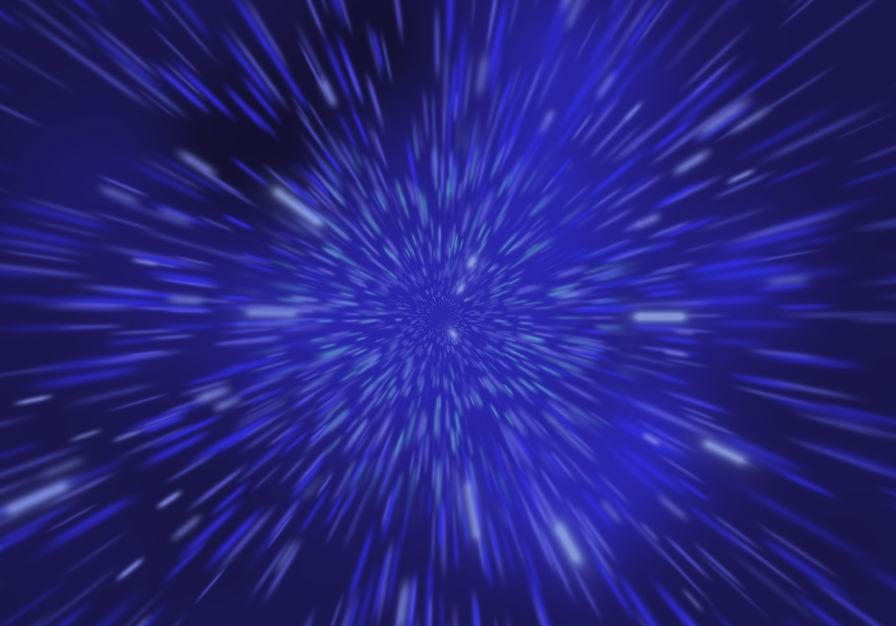
Reproduce this background procedurally as a WebGL 1 fragment shader.

```glsl
precision highp float;
// A burst of light streaks flying out of a glowing blue centre, over dark haze.
// Streaks live in hashed polar cells (angular lanes by log-radius bands);
// soft gaussian clouds tint the haze and a few radial flares add accents.

uniform vec2 u_resolution;

const float TAU = 6.2831853;
const vec2 CENTER = vec2(0.492, 0.494);
const vec3 NIGHT = vec3(0.095, 0.08, 0.25);
const vec3 BLUE = vec3(0.165, 0.145, 0.68);
const vec3 VIVID = vec3(0.19, 0.17, 0.86);
const vec3 LAVENDER = vec3(0.40, 0.41, 0.86);
const vec3 CYAN = vec3(0.34, 0.64, 0.77);
const vec3 PALE = vec3(0.56, 0.65, 0.88);

// Sine-free hash, 0 to 1
float hash(vec2 p) {
  vec3 q = fract(vec3(p.xyx) * 0.1031);
  q += dot(q, q.yzx + 33.33);
  return fract((q.x + q.y) * q.z);
}

float noise(vec2 p) {
  vec2 i = floor(p), f = fract(p);
  f = f * f * (3.0 - 2.0 * f);
  vec2 e = vec2(1.0, 0.0);
  return mix(mix(hash(i), hash(i + e.xy), f.x),
             mix(hash(i + e.yx), hash(i + e.xx), f.x), f.y);
}

float cloud(vec2 p, vec2 c, float radius) {
  vec2 d = (p - c) / radius;
  return exp(-dot(d, d));
}

// One layer of radial dashes, at most one per polar cell
float streaks(vec2 p, float lanes, float bands, float width, float density, float seed) {
  float r = max(length(p), 0.001);
  float turn = (atan(p.y, p.x + 0.00001) / TAU + 0.5) * lanes;
  float lane = floor(turn);
  float along = log(r) * bands + 17.0 * hash(vec2(lane, seed));
  vec2 cell = vec2(lane, floor(along) + seed * 31.0);
  float size = hash(cell + 57.3);
  float pitch = TAU * r / lanes;
  float offset = (fract(turn) - 0.5 - 0.3 * (hash(cell + 11.7) - 0.5)) * pitch;
  float w = min(width * (0.6 + 0.8 * size), 0.19 * pitch);
  float span = mix(0.25, 0.5, size);
  float body = 1.0 - smoothstep(span * 0.25, span, abs(fract(along) - 0.5));
  float lit = step(1.0 - density, hash(cell)) * (0.4 + 0.6 * hash(cell + 83.1));
  return lit * body * exp(-offset * offset / (w * w));
}

// Soft capsule aligned with the ray through its middle
float flare(vec2 p, vec2 c, float halfLength, float width) {
  vec2 ray = normalize(c), d = p - c;
  float along = max(abs(dot(d, ray)) - halfLength, 0.0);
  float across = dot(d, vec2(-ray.y, ray.x));
  float s = (along * along * 0.4 + across * across) / (width * width);
  return exp(-s) + 0.2 * exp(-s * 0.12);
}

// Central glow, side clouds and dark hollows
vec3 haze(vec2 p, float r) {
  float g = 0.16;
  g += 0.75 * cloud(p, vec2(0.21, 0.43), 0.16);
  g += 0.45 * cloud(p, vec2(0.23, 0.21), 0.13);
  g += 0.75 * cloud(p, vec2(0.34, -0.23), 0.11);
  g += 0.65 * cloud(p, vec2(0.17, -0.32), 0.13);
  g += 0.42 * cloud(p, vec2(0.46, 0.05), 0.12);
  g += 0.22 * cloud(p, vec2(-0.55, 0.16), 0.16);
  g += 0.25 * cloud(p, vec2(-0.36, 0.0), 0.14);
  g *= 0.7 + 0.6 * noise(p * 8.0 + 4.0);
  g += 0.9 * exp(-pow(length(p * vec2(0.88, 1.08)) / 0.29, 2.6));
  float hollow = cloud(p, vec2(-0.30, 0.27), 0.14) + 0.7 * cloud(p, vec2(-0.10, 0.46), 0.12);
  hollow += 0.3 * cloud(p, vec2(-0.38, -0.25), 0.15);
  g -= 0.35 * hollow;
  float shade = 1.0 - 0.25 * min(hollow, 1.0) - 0.06 * smoothstep(0.45, 0.85, r);
  return mix(NIGHT, BLUE, clamp(g, 0.0, 1.0)) * shade;
}

void main() {
  vec2 p = (gl_FragCoord.xy / u_resolution - CENTER) * vec2(u_resolution.x / u_resolution.y, 1.0);
  float r = length(p);
  vec3 color = haze(p, r);

  // Long outer streaks, alternating vivid blue and lavender
  float outer = smoothstep(0.13, 0.26, r) * (1.0 - 0.4 * smoothstep(0.4, 0.8, r));
  for (int i = 0; i < 6; i++) {
    float k = float(i), tint = mod(k, 2.0);
    float s = streaks(p, 66.0 + 11.0 * k, 1.8 + 0.22 * k, mix(0.0068, 0.0042, tint), 0.36, k + 1.0);
    color = mix(color, mix(VIVID, LAVENDER, tint * 0.72), s * outer * mix(1.0, 0.8, tint));
  }

  // Dense short dashes around the centre, finer toward the core
  float ring = smoothstep(0.05, 0.13, r) * (1.0 - smoothstep(0.18, 0.36, r));
  float core = smoothstep(0.0, 0.04, r) * (1.0 - smoothstep(0.08, 0.15, r));
  for (int i = 0; i < 6; i++) {
    float k = float(i);
    float s = streaks(p, 43.0 + 8.0 * k, 1.9 + 0.2 * k, 0.0048, 0.36, k + 11.0);
    color = mix(color, mix(LAVENDER, CYAN, mod(k, 2.0) * 0.85), s * ring * 0.8);
    s = streaks(p, 23.0 + 5.0 * k, 2.0 + 0.25 * k, 0.0036, 0.34, k + 21.0);
    color = mix(color, mix(LAVENDER, CYAN, mod(k, 2.0) * 0.4), s * core * 0.55);
  }

  // Sparse broad dashes toward the rim
  float rim = smoothstep(0.28, 0.4, r);
  for (int i = 0; i < 3; i++) {
    float k = float(i);
    float s = streaks(p, 41.0 + 9.0 * k, 3.8 + 0.7 * k, 0.0064, 0.08, k + 31.0);
    color = mix(color, mix(LAVENDER, PALE, 0.4), s * rim * 0.9);
  }

  // Principal flares and the sparkles near the centre
  float light = flare(p, vec2(0.35, 0.0), 0.03, 0.008);
  light += 0.7 * flare(p, vec2(-0.27, 0.006), 0.03, 0.008);
  light += 0.8 * flare(p, vec2(-0.229, 0.175), 0.035, 0.009);
  light += 0.7 * flare(p, vec2(0.05, -0.31), 0.035, 0.008);
  light += 0.9 * flare(p, vec2(0.203, -0.362), 0.022, 0.011);
  light += 0.8 * flare(p, vec2(0.453, -0.216), 0.025, 0.009);
  light += 0.7 * flare(p, vec2(-0.645, -0.29), 0.04, 0.010);
  light += 0.9 * flare(p, vec2(0.05, 0.087), 0.001, 0.006);
  light += 0.8 * flare(p, vec2(0.032, 0.046), 0.001, 0.005);
  light += 0.9 * flare(p, vec2(0.02, -0.028), 0.001, 0.005);
  color = mix(color, PALE, 0.85 * min(light, 1.0));

  gl_FragColor = vec4(color, 1.0);
}
```
